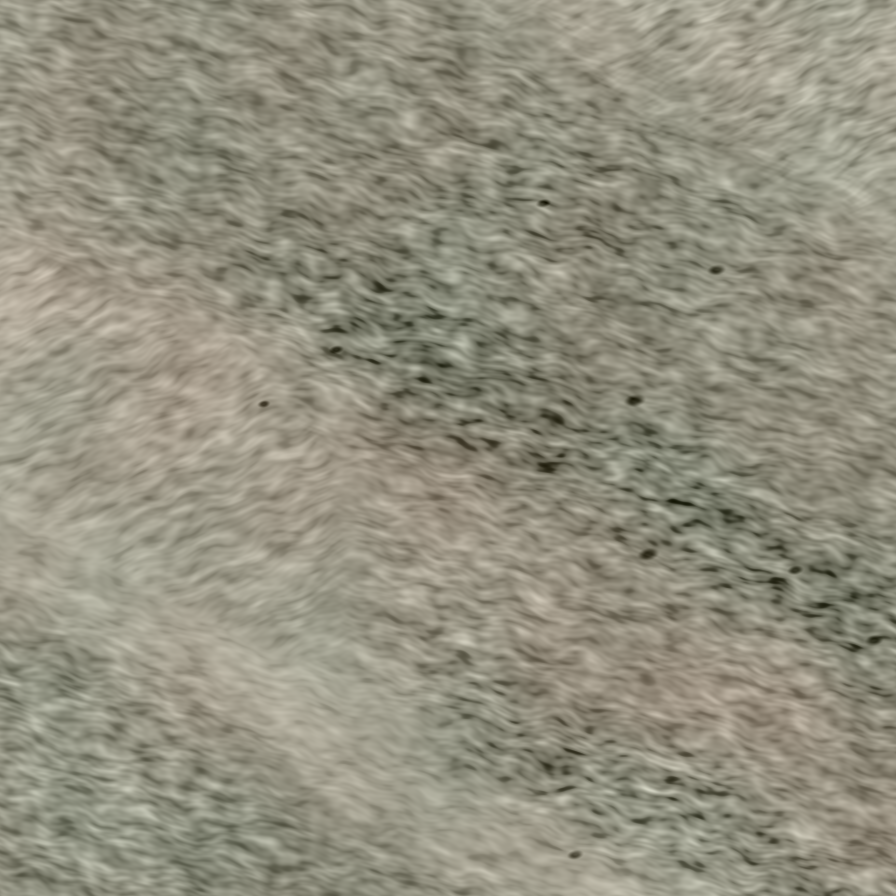
Write a Shadertoy shader that draws this texture.

```glsl
// Weathered, wind-combed ground: broad diagonal bands of pale and dull grey-beige,
// covered with short streaks of sheared gradient noise, fine ripples on the left
// and a few small dark pits gathered along the dark bands.

const vec3  BASE_COLOR   = vec3(0.572, 0.562, 0.498);
const vec3  WARM_SHIFT   = vec3(0.016, -0.004, -0.003);
const float BAND_SLOPE   = 0.6;             // fall of the broad bands
const float RISE_SLOPE   = 0.34;            // tilt of ripples and pale-side grain
const float FALL_SLOPE   = -0.22;           // tilt of grain elsewhere
const vec2  GRAIN_FREQ   = vec2(34.0, 92.0);
const float GRAIN_AMOUNT = 0.25;
const float RIPPLE_STEP  = 0.027;
const float RIPPLE_DEPTH = 0.042;
const float PIT_CELLS    = 12.0;
const vec2  PIT_RADIUS   = vec2(0.013, 0.0075);
const float PIT_DEPTH    = 0.36;

float hash(vec2 p) {
    vec3 q = fract(p.xyx * 0.1031);
    q += dot(q, q.yzx + 33.33);
    return fract((q.x + q.y) * q.z);
}

float cornerSlope(vec2 cell, vec2 offset) {
    float angle = 6.2832 * hash(cell);
    return dot(vec2(cos(angle), sin(angle)), offset);
}

float gradientNoise(vec2 p) {
    vec2 i = floor(p), f = p - i;
    vec2 u = f * f * f * (f * (f * 6.0 - 15.0) + 10.0);
    vec2 e = vec2(1.0, 0.0);
    return mix(mix(cornerSlope(i, f), cornerSlope(i + e, f - e), u.x),
               mix(cornerSlope(i + e.yx, f - e.yx), cornerSlope(i + 1.0, f - 1.0), u.x), u.y);
}

float band(float x, float center, float width) {
    float d = (x - center) / width;
    return exp(-d * d);
}

// Short streaks lying along the given slope, in three sizes
float streaks(vec2 p, float slope) {
    vec2 q = vec2(p.x, p.y - slope * p.x) * GRAIN_FREQ;
    q.y += 0.9 * gradientNoise(p * 22.0);
    return 0.75 * gradientNoise(q)
         + 0.55 * gradientNoise(q * 1.9 + 37.0)
         + 0.45 * gradientNoise(q * 0.5 + 71.0);
}

// Sparse dark ellipses, more frequent where the ground is dark
float pits(vec2 p, float darkness) {
    vec2 cell = floor(p * PIT_CELLS);
    vec2 jitter = vec2(hash(cell + 11.0), hash(cell + 47.0));
    vec2 d = p - (cell + 0.25 + 0.5 * jitter) / PIT_CELLS;
    d.y -= 0.12 * d.x;
    float size = mix(0.55, 1.0, hash(cell + 83.0));
    float present = step(hash(cell + 5.0), 0.015 + 0.2 * darkness);
    return present * (1.0 - smoothstep(0.25, 1.1, length(d / (PIT_RADIUS * size))));
}

void mainImage(out vec4 fragColor, in vec2 fragCoord) {
    vec2 p = fragCoord / iResolution.y;
    float broad = gradientNoise(p * 4.0 + 9.0);
    float patchy = gradientNoise(p * 11.0 + 23.0);

    // Position across the bands, with a slight wander
    float across = 1.0 - p.y - BAND_SLOPE * p.x + 0.06 * broad + 0.025 * patchy;

    // Regions
    float darkBand  = band(across, 0.12, 0.085) * smoothstep(0.15, 0.45, p.x);
    float darkPatch = band(length((p - vec2(0.64, 0.76)) * vec2(0.7, 1.0)), 0.0, 0.13);
    float lowPatch  = band(across, 0.46, 0.07) * smoothstep(0.4, 0.65, p.x);
    float paleBand  = band(across, 0.58, 0.085) * (1.0 - 0.6 * lowPatch);
    float paleSky   = 1.0 - smoothstep(-0.46, -0.24, across);
    float dullTop   = band(across, 0.0, 0.2);
    float lowerLeft = smoothstep(0.66, 0.75, across);
    float rippled   = smoothstep(0.22, 0.32, across) * (1.0 - smoothstep(0.48, 0.58, across))
                    * (1.0 - smoothstep(0.28, 0.46, p.x));
    float darkness  = clamp(darkBand + 0.6 * darkPatch + lowPatch, 0.0, 1.0);

    // Broad light and shade
    float tone = 0.085 * paleBand + 0.075 * paleSky + 0.045 * rippled
               - 0.07 * darkBand - 0.04 * darkPatch - 0.05 * lowPatch
               - 0.03 * dullTop - 0.03 * lowerLeft
               + 0.05 * (1.0 - smoothstep(0.0, 0.1, p.x)) * smoothstep(0.5, 0.7, p.y)
               + 0.05 * broad + 0.05 * patchy + 0.012;

    // Long scratches and narrow tracks that follow the bands
    tone += 0.075 * gradientNoise(vec2(p.x * 5.0, across * 42.0));
    tone += 0.045 * band(across, -0.04, 0.014) * smoothstep(0.1, 0.3, p.x);
    tone -= 0.04 * band(across, 0.68, 0.012);

    // Grain: rising on the pale sides, falling elsewhere
    float rising = max(paleSky, smoothstep(0.2, 0.6, rippled));
    float grain = mix(streaks(p, FALL_SLOPE), streaks(p + 3.0, RISE_SLOPE), rising);
    float roughness = 0.85 + 0.55 * darkness + 0.2 * lowerLeft - 0.4 * paleBand - 0.25 * rippled;
    tone += GRAIN_AMOUNT * roughness * grain;
    tone -= 0.13 * (0.2 + darkness) * smoothstep(0.18, 0.55, -grain);

    // Broken ripples
    float phase = (p.y - RISE_SLOPE * p.x) / RIPPLE_STEP + 1.1 * patchy
                + 0.8 * gradientNoise(p * 26.0);
    float broken = 0.75 + 1.2 * gradientNoise(p * vec2(13.0, 30.0) + 51.0);
    tone += RIPPLE_DEPTH * rippled * broken * sin(6.2832 * phase);

    // Colour: warm between the bands, greener in the dark
    float warmth = band(across, 0.3, 0.13) - 0.7 * darkness - 0.5 * lowerLeft
                 + 1.2 * gradientNoise(p * 7.0 + 63.0);
    vec3 color = BASE_COLOR + tone + WARM_SHIFT * warmth;
    color -= PIT_DEPTH * pits(p, darkness);
    fragColor = vec4(clamp(color, 0.0, 1.0), 1.0);
}
```
